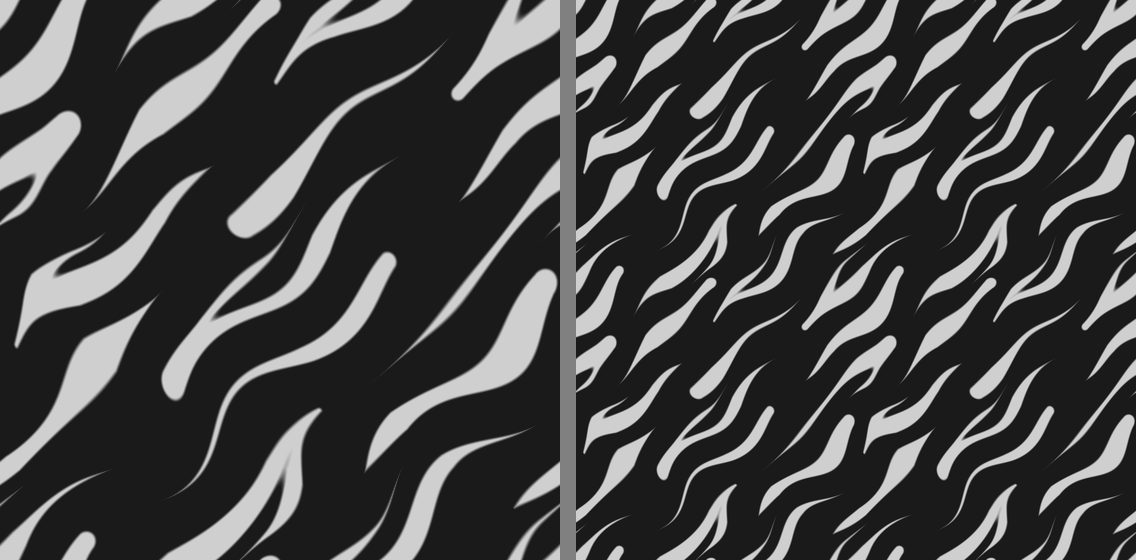
Left, the tile; right, the same tile 2 across and 2 down.
Reproduce this pattern procedurally as a WebGL 1 fragment shader.

```glsl
precision highp float;
// Pale zebra-like streaks on near-black, all running up the diagonal.
// Tapered strokes, some of them forked, are scattered on diagonal lanes that
// close on themselves; layered sines with whole frequencies bend them and wrap.

uniform vec2 u_resolution;

const float TAU = 6.2831853;
const float LANES = 6.0;
const float STROKES_PER_LANE = 2.0;
const float SOFTNESS = 0.0035;
const vec2 ALONG = vec2(0.70711, 0.70711);
const vec2 ACROSS = vec2(-0.70711, 0.70711);
const vec3 DARK = vec3(0.10);
const vec3 PALE = vec3(0.81);

float hash(vec2 cell, float salt) {
  return fract(sin(dot(cell, vec2(12.99, 78.23)) + salt * 37.72) * 4375.85);
}

float smoothMin(float a, float b, float blend) {
  float h = max(blend - abs(a - b), 0.0) / blend;
  return min(a, b) - 0.25 * h * h * blend;
}

// Periodic sideways bend shared by all strokes, so that they never cross.
float sway(vec2 p) {
  return 0.013 * sin(TAU * (3.0 * p.x + p.y) + 1.0)
       + 0.010 * sin(TAU * (p.x + 3.0 * p.y) + 2.6)
       + 0.014 * sin(TAU * (p.x + 2.0 * p.y) + 4.0);
}

// Distance to a stroke with its head at q.x = 0, running towards +x.
// blunt: 1 gives a round head, 0 a pointed one; tail: steepness of the taper.
float taperedStroke(vec2 q, float len, float width, float blunt, float tail, float phase) {
  float run = max(q.x, 0.0);
  float t = run / len;
  float swell = 0.74 + 0.26 * sin(phase + 8.0 * t);
  float taper = min(min(1.0, blunt + run / 0.13), (1.0 - t) * tail);
  return length(vec2(min(q.x, 0.0), q.y)) - width * swell * taper;
}

// One stroke of the given lane and slot, with a side prong on even lanes.
float streak(vec2 p, vec2 cell) {
  float lane = cell.x / LANES;
  float slot = (cell.y + 0.37 * cell.x + 0.06 * (hash(cell, 1.0) - 0.5)) / STROKES_PER_LANE;
  vec2 center = lane * vec2(-0.5, 0.5) + vec2(slot);
  vec2 d = fract(p - center + 0.5) - 0.5;

  float facing = hash(cell, 2.0) < 0.5 ? -1.0 : 1.0;
  float tilt = 0.12 * (hash(cell, 3.0) - 0.5);
  float len = mix(0.46, 0.60, hash(cell, 4.0));
  float width = mix(0.022, 0.036, hash(cell, 5.0));
  float blunt = step(0.45, hash(cell, 6.0));
  float tail = mix(1.2, 4.5, hash(cell, 7.0));
  float phase = TAU * hash(cell, 8.0);

  vec2 q = facing * vec2(dot(d, ALONG), dot(d, ACROSS));
  q.y += tilt * q.x;
  q.x += 0.5 * len;
  float body = taperedStroke(q, len, width, blunt, tail, phase);

  // The prong leaves the same head and swings away to one side.
  float prongLen = mix(0.18, 0.42, hash(cell, 9.0));
  float swing = 0.065 * smoothstep(0.0, 0.8, q.x / prongLen);
  float prong = taperedStroke(q - vec2(0.0, swing), prongLen, 0.75 * width, blunt, 1.5, phase);
  prong += mod(cell.x, 2.0);
  return smoothMin(body, prong, 0.016);
}

void main() {
  vec2 p = gl_FragCoord.xy / u_resolution;
  p += ACROSS * sway(p);

  float dist = 1.0;
  for (float lane = 0.0; lane < LANES; lane++) {
    for (float slot = 0.0; slot < STROKES_PER_LANE; slot++) {
      dist = min(dist, streak(p, vec2(lane, slot)));
    }
  }

  float edge = max(SOFTNESS, 0.75 / min(u_resolution.x, u_resolution.y));
  float cover = 1.0 - smoothstep(-edge, edge, dist);
  gl_FragColor = vec4(mix(DARK, PALE, cover), 1.0);
}
```
